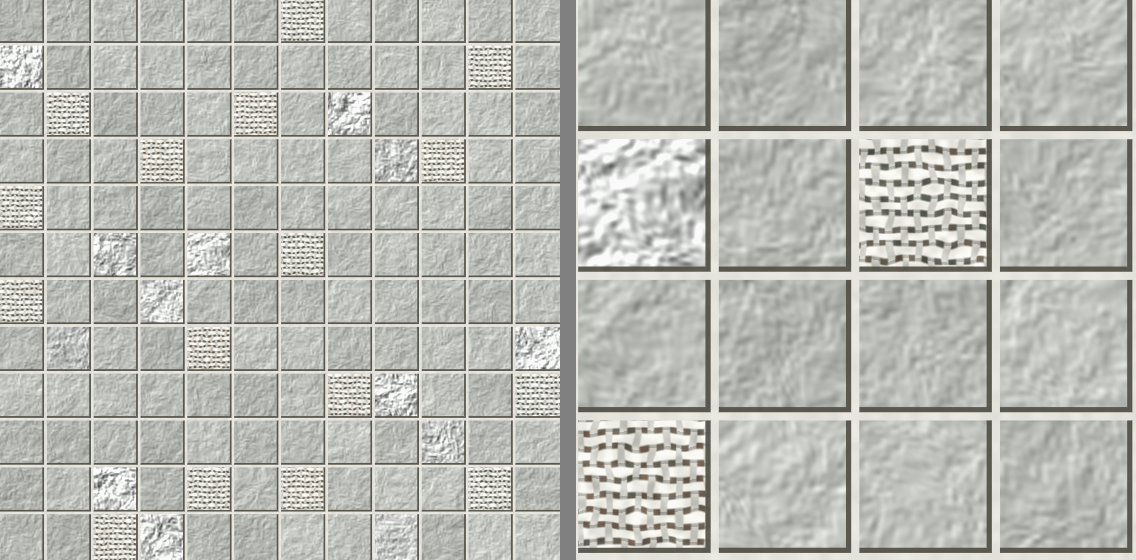
Left, the full canvas; right, a detail of the centre.
Give the GLSL for this pattern, as a WebGL 2 fragment shader.

```glsl
#version 300 es
precision highp float;
precision highp int;

#define PITCH 11.95                // tiles across the canvas
#define SHIFT vec2(0.030, 0.055)   // start of the first tile
#define GROUT_HALF 0.029           // in tile units, as all below
#define SHADOW_WIDTH 0.037
#define TONE_SPREAD 0.075
#define RELIEF 0.40
#define THREADS vec2(10.0, 9.0)
#define BLOCK 3.0                  // one woven and one glossy tile per block

uniform vec2 u_resolution;
out vec4 outColor;

const vec3 STONE = vec3(0.725, 0.735, 0.715);
const vec3 GROUT = vec3(0.90, 0.895, 0.865);
const vec3 SHADOW = vec3(0.32, 0.31, 0.27);
const vec3 THREAD = vec3(0.92, 0.92, 0.89);
const vec3 HOLE_GREEN = vec3(0.31, 0.36, 0.33);
const vec3 HOLE_BROWN = vec3(0.47, 0.38, 0.32);

float hash(vec2 p) {
    uvec2 q = uvec2(ivec2(floor(p)));
    uint h = q.x * 1597334673u ^ q.y * 3812015801u;
    h = (h ^ (h >> 15)) * 2246822519u;
    h = (h ^ (h >> 13)) * 3266489917u;
    h ^= h >> 16;
    return float(h >> 8) / 16777216.0;
}

float noise(vec2 p) {
    vec2 i = floor(p), f = fract(p);
    f = f * f * (3.0 - 2.0 * f);
    return mix(mix(hash(i), hash(i + vec2(1, 0)), f.x),
               mix(hash(i + vec2(0, 1)), hash(i + vec2(1, 1)), f.x), f.y);
}

// Rough surface height: broad folds plus fine grain
float height(vec2 p) {
    p += 0.12 * vec2(noise(p * 3.0), noise(p * 3.0 + 50.0));
    float sum = 0.0, amplitude = 0.55, frequency = 5.0;
    for (int i = 0; i < 3; i++) {
        sum += amplitude * noise(p * frequency);
        amplitude *= 0.72;
        frequency *= 2.1;
    }
    return sum;
}

// True for one randomly placed tile in each block
bool isChosen(vec2 cell, float seed) {
    vec2 block = floor(cell / BLOCK);
    vec2 pick = floor(BLOCK * vec2(hash(block + seed), hash(block + seed + 40.0)));
    return all(equal(cell - BLOCK * block, pick));
}

vec3 stoneTile(vec2 cell, vec2 f, bool glossy) {
    vec2 p = f + cell * 7.0 + 3.0;
    float slope = height(p + 0.032) - height(p);
    float cloud = noise(p * vec2(2.2, 3.0) + 90.0) - 0.5;
    float tone = TONE_SPREAD * (hash(cell + 200.0) - 0.5)
               + 0.025 * (cell.x / PITCH - 0.5);
    vec3 color = STONE + tone + 0.05 * cloud + RELIEF * slope;
    if (glossy) {
        float gloss = mix(0.3, 1.0, hash(cell + 300.0));
        float sparkle = noise(p * 17.0) - 0.5;
        color += gloss * (0.10 + 0.22 * cloud + 1.1 * slope + 0.28 * sparkle);
        color += vec3(0.004, 0.0, 0.014);
    }
    return color;
}

// Threads over dark holes, passing over and under in turn
vec3 wovenTile(vec2 cell, vec2 f, float aa) {
    vec2 p = f + cell * 7.0 + 3.0;
    vec2 wobble = vec2(noise(p * 9.0), noise(p * 9.0 + 70.0)) - 0.5;
    vec2 q = f * THREADS + 0.35 * wobble;
    vec2 d = abs(fract(q) - 0.5);
    vec2 soft = 0.05 + aa * THREADS;
    vec2 cover = 1.0 - smoothstep(vec2(0.25, 0.29) - soft, vec2(0.25, 0.29) + soft, d);
    float over = mod(floor(q.x) + floor(q.y), 2.0);
    float tint = 0.6 * hash(cell + 400.0) + 0.6 * noise(p * 8.0) - 0.1;
    vec3 color = mix(HOLE_GREEN, HOLE_BROWN, clamp(tint, 0.0, 1.0));
    color = mix(color, THREAD * mix(0.74, 0.90, over), cover.x);
    color = mix(color, THREAD * mix(1.04, 0.86, over * cover.x), cover.y);
    return color + 0.16 * (noise(p * 16.0) - 0.5);
}

void main() {
    vec2 uv = gl_FragCoord.xy / u_resolution;
    vec2 grid = vec2(uv.x, 1.0 - uv.y) * PITCH + SHIFT;
    vec2 cell = floor(grid), f = fract(grid);
    float aa = 0.6 * PITCH / min(u_resolution.x, u_resolution.y);

    vec3 color = isChosen(cell, 10.0)
        ? wovenTile(cell, f, aa)
        : stoneTile(cell, f, isChosen(cell, 90.0));

    // Shadow on the right and lower edges, none at the canvas border
    vec2 toEnd = 1.0 - f + step(vec2(11.5), grid);
    float endEdge = min(toEnd.x, toEnd.y);
    float shadowEdge = GROUT_HALF + SHADOW_WIDTH;
    color = mix(color, SHADOW, 0.92 * (1.0 - smoothstep(shadowEdge - aa, shadowEdge + aa, endEdge)));

    // Pale grout joint
    float joint = min(endEdge, min(f.x, f.y));
    vec3 grout = GROUT + 0.05 * (noise(grid * 14.0) - 0.5);
    color = mix(color, grout, 1.0 - smoothstep(GROUT_HALF - aa, GROUT_HALF + aa, joint));

    outColor = vec4(clamp(color, 0.0, 0.98), 1.0);
}
```
